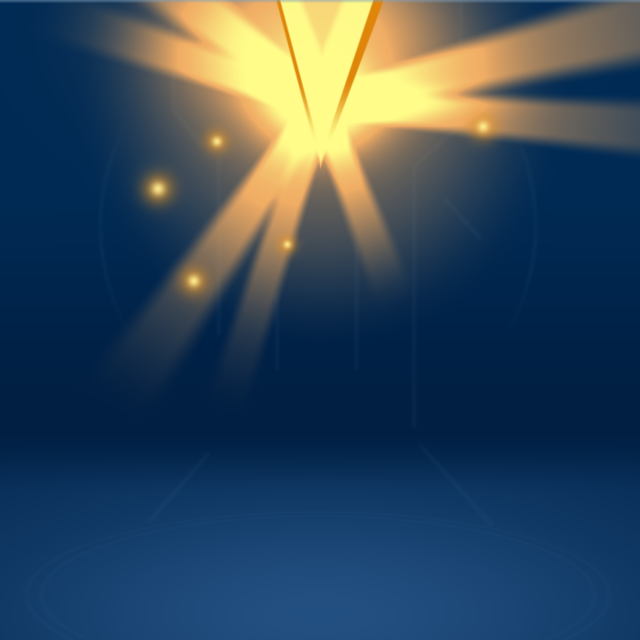
Reproduce this background procedurally as a three.js fragment shader.

```glsl
#define BURST vec2(0.501, 0.837)
#define WEDGE_TIP vec2(0.501, 0.742)
#define HORIZON 0.305
#define RAY_ROOT 0.02
#define RAY_GAIN 0.82
#define HALO_GAIN 0.41
#define LINE_ALPHA 0.065
#define LINE_WIDTH 0.007
#define RAYS 7
#define SPARKS 5
#define TRACES 11

varying vec2 vUv;

const vec3 WALL_LOW = vec3(0.0, 0.12, 0.26);
const vec3 WALL_HIGH = vec3(0.0, 0.165, 0.33);
const vec3 FLOOR_DIM = vec3(0.02, 0.17, 0.33);
const vec3 FLOOR_LIT = vec3(0.135, 0.31, 0.505);
const vec3 AMBER = vec3(0.94, 0.67, 0.39);
const vec3 YELLOW = vec3(1.0, 0.99, 0.54);
const vec3 RIM_GOLD = vec3(0.87, 0.52, 0.04);
const vec3 SPARK_ORANGE = vec3(0.9, 0.58, 0.16);
const vec3 SPARK_CORE = vec3(1.0, 0.94, 0.58);
const vec3 TRACE_BLUE = vec3(0.3, 0.5, 0.66);

// Soft elliptical blob around the origin
float blob(vec2 p, vec2 radius) {
  vec2 q = p / radius;
  return exp(-dot(q, q));
}

float segmentDistance(vec2 p, vec2 a, vec2 b) {
  vec2 ab = b - a;
  return length(p - a - ab * clamp(dot(p - a, ab) / dot(ab, ab), 0.0, 1.0));
}

float stroke(float d) {
  return 1.0 - smoothstep(0.0, LINE_WIDTH, abs(d));
}

// ray: angle in degrees, length, half width at the end, strength
float rayLight(vec2 p, vec4 ray) {
  float angle = radians(ray.x);
  vec2 dir = vec2(cos(angle), sin(angle));
  float along = dot(p, dir) / ray.y;
  float across = abs(p.x * dir.y - p.y * dir.x);
  float width = mix(RAY_ROOT, ray.z, clamp(along, 0.0, 1.0));
  float body = 1.0 - smoothstep(width * 0.5, width * 1.25, across);
  float fade = smoothstep(-0.02, 0.12, along) * (1.0 - smoothstep(0.05, 1.05, along));
  return body * fade * ray.w;
}

// Blue wall with a lit floor
vec3 room(vec2 uv) {
  vec3 wall = mix(WALL_LOW, WALL_HIGH, smoothstep(0.33, 0.75, uv.y));
  float pool = blob(uv - vec2(0.5, 0.04), vec2(0.52, 0.19));
  vec3 ground = mix(FLOOR_DIM, FLOOR_LIT, pool);
  return mix(ground, wall, smoothstep(HORIZON - 0.08, HORIZON + 0.03, uv.y));
}

// Faint straight traces, side arcs and floor rings
float traces(vec2 uv) {
  vec4 ends[TRACES] = vec4[TRACES](
    vec4(0.342, 0.75, 0.342, 0.48), vec4(0.433, 0.54, 0.433, 0.425),
    vec4(0.557, 0.62, 0.557, 0.425), vec4(0.647, 0.74, 0.647, 0.335),
    vec4(0.271, 1.0, 0.271, 0.83), vec4(0.271, 0.83, 0.313, 0.775),
    vec4(0.72, 1.0, 0.72, 0.805), vec4(0.72, 0.805, 0.647, 0.74),
    vec4(0.697, 0.687, 0.749, 0.629), vec4(0.325, 0.29, 0.234, 0.186),
    vec4(0.658, 0.303, 0.768, 0.18));
  float mark = 0.0;
  for (int i = 0; i < TRACES; i++) {
    mark = max(mark, stroke(segmentDistance(uv, ends[i].xy, ends[i].zw)));
  }
  vec2 side = uv - vec2(0.497, 0.648);
  float arcFade = 1.0 - smoothstep(0.06, 0.19, abs(side.y));
  mark = max(mark, stroke(length(side) - 0.34) * arcFade);
  float ring = length((uv - vec2(0.497, 0.07)) * vec2(1.0, 3.5));
  mark = max(mark, 0.7 * max(stroke(ring - 0.455), stroke(ring - 0.432)));
  return mark;
}

// Total warm light: halo, core, upper bloom, side flare and rays
float burstLight(vec2 uv) {
  vec2 p = uv - BURST;
  float light = HALO_GAIN * (1.0 - smoothstep(0.11, 0.39, length(p)));
  light += 1.7 * blob(p, vec2(0.085, 0.07));
  light += 0.85 * blob(uv - vec2(0.475, 0.95), vec2(0.2, 0.13));
  light += 0.75 * blob(p - vec2(0.1, 0.003), vec2(0.13, 0.024));
  vec4 rays[RAYS] = vec4[RAYS](
    vec4(-124.7, 0.57, 0.06, 0.95), vec4(-107.5, 0.5, 0.034, 0.9),
    vec4(-69.0, 0.33, 0.034, 1.0), vec4(-4.2, 0.78, 0.056, 0.9),
    vec4(14.0, 0.95, 0.096, 1.0), vec4(161.3, 0.46, 0.044, 1.0),
    vec4(142.0, 0.52, 0.064, 1.0));
  float unlit = 1.0;
  for (int i = 0; i < RAYS; i++) unlit *= 1.0 - RAY_GAIN * rayLight(p, rays[i]);
  return light + 1.0 - unlit;
}

void main() {
  vec2 uv = vUv;
  vec3 color = mix(room(uv), TRACE_BLUE, LINE_ALPHA * traces(uv));

  // Golden wedge with a dimmer notch
  vec2 w = uv - WEDGE_TIP;
  float leftGap = w.x + 0.265 * w.y;
  float rightGap = 0.375 * w.y - w.x;
  float wedge = smoothstep(-0.003, 0.004, min(leftGap, rightGap));
  float notch = smoothstep(0.0, 0.016, 0.4 * (uv.y - 0.895) - abs(uv.x - 0.503));
  float light = mix(burstLight(uv), 1.9 - 0.42 * notch, wedge * 0.85);
  color = mix(color, AMBER, clamp(light, 0.0, 1.0));
  color = mix(color, YELLOW, smoothstep(0.9, 1.9, light));

  // Darker rims along both wedge sides
  float leftRim = 1.0 - smoothstep(0.001, 0.005, abs(leftGap - 0.002));
  float rightWidth = 0.001 + 0.02 * max(w.y, 0.0);
  float rightRim = 1.0 - smoothstep(rightWidth, rightWidth + 0.004, abs(rightGap - rightWidth));
  color = mix(color, RIM_GOLD, max(leftRim, rightRim) * smoothstep(0.03, 0.14, w.y));

  // Sparks: position and radius
  vec3 sparks[SPARKS] = vec3[SPARKS](
    vec3(0.339, 0.779, 0.018), vec3(0.247, 0.705, 0.025), vec3(0.303, 0.561, 0.022),
    vec3(0.449, 0.618, 0.014), vec3(0.755, 0.802, 0.022));
  for (int i = 0; i < SPARKS; i++) {
    vec2 d = uv - sparks[i].xy;
    float r = sparks[i].z;
    color = mix(color, SPARK_ORANGE, 0.7 * blob(d, vec2(r)));
    color = mix(color, SPARK_CORE, 0.9 * blob(d, vec2(0.4 * r)));
  }

  // Pale top edge
  color = mix(color, vec3(0.5, 0.63, 0.74), 0.5 * smoothstep(0.994, 1.0, uv.y));
  gl_FragColor = vec4(color, 1.0);
}
```
